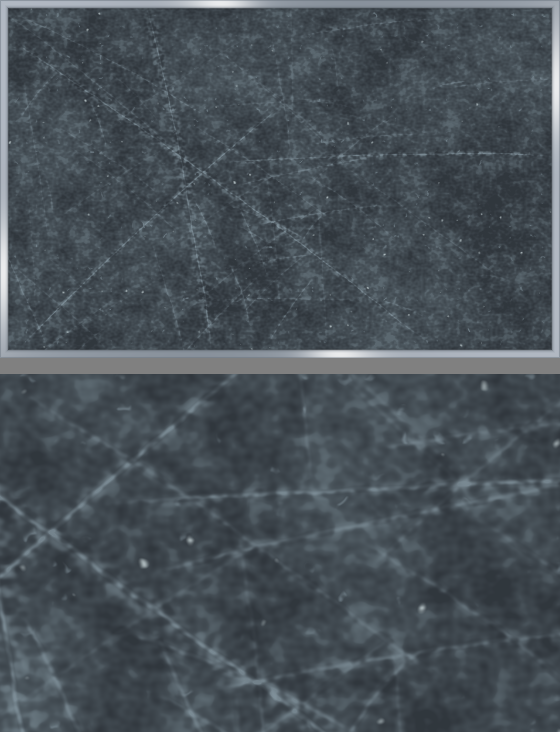
Top, the full canvas; bottom, a detail of the centre.
Write a WebGL 2 fragment shader that draws this texture.

```glsl
#version 300 es
precision highp float;
// A worn slate panel in a thin polished metal frame.
// Layered gradient noise makes the mottled stone; looped families of gritty
// lines and a grid of tiny chips make the wear; edge distance shapes the frame.

uniform vec2 u_resolution;
out vec4 fragColor;

// Lengths are fractions of the canvas height.
const vec3 SLATE_DARK = vec3(0.206, 0.234, 0.260);
const vec3 SLATE_LIGHT = vec3(0.322, 0.368, 0.398);
const vec3 SCRATCH_COLOUR = vec3(0.54, 0.61, 0.65);
const vec3 SPECK_COLOUR = vec3(0.76, 0.81, 0.82);
const vec3 METAL_DARK = vec3(0.41, 0.45, 0.49);
const vec3 METAL_LIGHT = vec3(0.66, 0.69, 0.73);
const vec3 METAL_GLINT = vec3(0.97, 0.97, 0.97);
const float FRAME_WIDTH = 0.0228;
const float SCRATCH_WIDTH = 0.0034;
const int SCRATCHES_PER_FAMILY = 16;
const float CHIP_GRID = 34.0;
const float CHIP_CHANCE = 0.38;
const float SPECK_GRID = 19.0;
const float SPECK_CHANCE = 0.16;

vec2 hash2(vec2 p) {
    vec3 h = fract(p.xyx * vec3(0.1031, 0.1030, 0.0973));
    h += dot(h, h.yzx + 33.33);
    return fract((h.xx + h.yz) * h.zy);
}

vec2 gradientAt(vec2 cell) {
    float angle = 6.2832 * hash2(cell + 91.0).x;
    return vec2(cos(angle), sin(angle));
}

float gradientNoise(vec2 p) {
    vec2 i = floor(p), f = fract(p);
    vec2 u = f * f * f * (f * (f * 6.0 - 15.0) + 10.0);
    vec2 e = vec2(1.0, 0.0);
    float low = mix(dot(gradientAt(i), f), dot(gradientAt(i + e), f - e), u.x);
    float high = mix(dot(gradientAt(i + e.yx), f - e.yx),
                     dot(gradientAt(i + 1.0), f - 1.0), u.x);
    return mix(low, high, u.y);
}

vec2 turn(vec2 p, float angle) {
    float c = cos(angle), s = sin(angle);
    return vec2(c * p.x + s * p.y, c * p.y - s * p.x);
}

// x: sharp core, y: soft scuffed halo of one slightly bowed line.
vec2 scratch(vec2 p, float angle, float halfLength, float bow, float haloWidth) {
    vec2 q = turn(p, angle);
    float along = q.x / halfLength;
    float across = abs(q.y + bow * (along * along - 0.5));
    float fade = 1.0 - smoothstep(0.75, 1.0, abs(along));
    float width = max(SCRATCH_WIDTH, 1.1 / u_resolution.y);
    return fade * vec2(1.0 - smoothstep(0.0, width, across),
                       1.0 - smoothstep(0.3 * haloWidth, haloWidth, across));
}

// One long lead line and shorter, fainter followers scattered around it.
vec2 scratchFamily(vec2 p, vec2 centre, float angle, float halfLength,
                   vec2 spread, float haloWidth, float seed) {
    vec2 sum = scratch(p - centre, angle, halfLength, 0.016, haloWidth);
    for (int i = 1; i < SCRATCHES_PER_FAMILY; i++) {
        vec2 place = hash2(vec2(float(i), seed)) - 0.5;
        vec2 shape = hash2(vec2(float(i) + 40.0, seed));
        vec2 line = scratch(p - centre - place * spread, angle + 0.5 * (shape.x - 0.5),
                            halfLength * mix(0.08, 0.5, shape.y), 0.006, 0.008);
        sum += line * mix(0.2, 0.75, shape.x);
    }
    return sum;
}

// Small dashes, one per chosen cell, kept clear of the cell borders.
float chips(vec2 p) {
    vec2 g = p * CHIP_GRID, cell = floor(g);
    vec2 pick = hash2(cell + 17.0), shape = hash2(cell + 53.0);
    vec2 q = turn(fract(g) - mix(vec2(0.35), vec2(0.65), shape), pick.y * 6.2832);
    q.x = max(abs(q.x) - 0.2 * shape.x, 0.0);
    return step(pick.x, CHIP_CHANCE) * (1.0 - smoothstep(0.0, 0.13, length(q))) * shape.y;
}

// Rare bright dots, most of them faint and small.
float specks(vec2 p) {
    vec2 g = p * SPECK_GRID, cell = floor(g);
    vec2 pick = hash2(cell + 211.0), place = hash2(cell + 307.0);
    float d = length(fract(g) - mix(vec2(0.2), vec2(0.8), place));
    float spot = 1.0 - smoothstep(0.0, mix(0.05, 0.11, pick.y), d);
    return step(pick.x, SPECK_CHANCE) * spot * mix(0.25, 1.0, pick.y * pick.y);
}

vec3 slate(vec2 p) {
    // Mottled stone with pale flakes
    float broad = gradientNoise(p * 3.2 + 3.0);
    float patches = gradientNoise(p * 10.0 + 21.0);
    float medium = gradientNoise(p * 25.0 + 9.0);
    float fine = gradientNoise(p * vec2(52.0, 62.0));
    float grit = gradientNoise(p * vec2(105.0, 128.0) + 5.0);
    float tone = 0.37 + 0.58 * broad + 0.58 * patches + 0.44 * medium
               + 0.46 * fine + 0.44 * grit;
    float flakes = smoothstep(0.2, 0.5, fine + 0.5 * medium + 0.5 * patches + 0.4 * grit);
    vec3 colour = mix(SLATE_DARK, SLATE_LIGHT, clamp(tone + 0.26 * flakes, -0.15, 1.3));

    // Scratches, roughened and worn through by the grain
    vec2 q = p + 0.0012 * vec2(fine, grit) + 0.002 * medium + 0.008 * broad;
    vec2 wear = scratchFamily(q, vec2(0.505, 0.51), -1.387, 0.52, vec2(0.9, 0.8), 0.027, 1.0);
    wear += scratchFamily(q, vec2(0.42, 0.375), 0.746, 0.52, vec2(1.2, 0.8), 0.011, 2.0);
    wear += scratchFamily(q, vec2(0.62, 0.47), -0.623, 0.76, vec2(1.2, 0.8), 0.015, 3.0);
    wear += scratchFamily(q, vec2(1.08, 0.56), 0.02, 0.48, vec2(0.7, 0.9), 0.009, 4.0);
    float worn = mix(0.3, 1.0, smoothstep(-0.4, 0.5, grit + 0.5 * fine + 0.4 * medium + 0.6 * patches));
    float dust = smoothstep(-0.3, 0.5, fine + 0.7 * grit);
    colour = mix(colour, SCRATCH_COLOUR, min(0.46 * wear.x * worn + 0.30 * wear.y * dust, 0.7));

    // Chips and dust
    vec2 rough = 0.006 * vec2(fine, grit);
    float chipped = chips(p + rough) * smoothstep(-0.3, 0.3, grit + patches);
    colour = mix(colour, SCRATCH_COLOUR, 0.55 * chipped);
    return mix(colour, SPECK_COLOUR, 0.85 * specks(p + 0.5 * rough));
}

vec3 metal(float t, vec2 fromCentre) {
    float angle = atan(fromCentre.y, fromCentre.x);
    float glint = pow(0.5 + 0.5 * cos(4.0 * angle - 1.3), 8.0);
    float sweep = 0.5 + 0.5 * sin(2.0 * angle + 2.4);
    float ridge = smoothstep(-0.1, 0.22, t) * (1.0 - 0.35 * smoothstep(0.55, 0.95, t));
    vec3 colour = mix(METAL_DARK, METAL_LIGHT, ridge * mix(0.5, 1.15, sweep));
    colour = mix(colour, METAL_GLINT, 0.85 * glint * ridge);
    return colour * (1.0 - 0.15 * smoothstep(0.85, 1.0, t));
}

void main() {
    vec2 p = gl_FragCoord.xy / u_resolution.y;
    vec2 size = vec2(u_resolution.x / u_resolution.y, 1.0);
    vec2 edge = min(p, size - p);
    float inset = min(edge.x, edge.y);
    float pixel = 1.0 / u_resolution.y;

    vec3 panel = slate(p) * mix(0.86, 1.0, smoothstep(FRAME_WIDTH, FRAME_WIDTH + 0.006, inset));
    vec3 rim = metal(inset / FRAME_WIDTH, p - 0.5 * size);
    float inside = smoothstep(FRAME_WIDTH - pixel, FRAME_WIDTH + pixel, inset);
    fragColor = vec4(mix(rim, panel, inside), 1.0);
}
```
